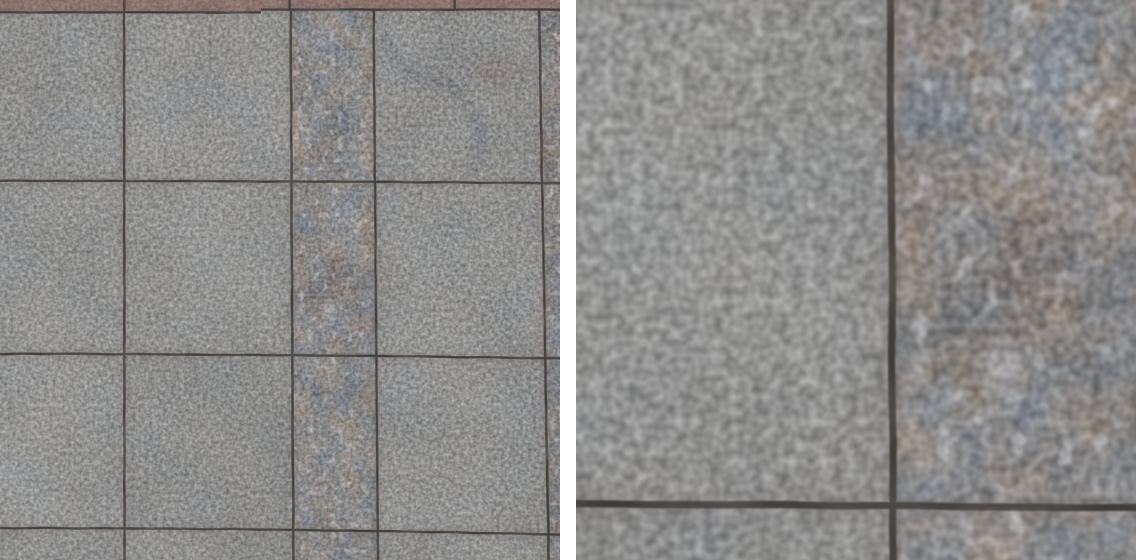
Left, the full canvas; right, a detail of the centre.
This texture is drawn by a WebGL 2 fragment shader. Its source:

```glsl
#version 300 es
precision highp float;
uniform vec2 u_resolution;
out vec4 fragColor;

const vec3 STONE = vec3(0.565, 0.565, 0.562);
const vec3 STRIP = vec3(0.525, 0.518, 0.515);
const vec3 BRICK = vec3(0.55, 0.455, 0.435);
const vec3 JOINT = vec3(0.25, 0.24, 0.225);
const vec3 RUST = vec3(0.50, 0.44, 0.41);
const vec3 SLATE = vec3(0.42, 0.43, 0.47);
const vec3 CHALK = vec3(0.69, 0.69, 0.71);

// Joint positions: columns from the left, rows down from the top
const float COLUMNS[5] = float[5](-0.075, 0.2215, 0.519, 0.667, 0.9625);
const float ROWS[5] = float[5](0.020, 0.323, 0.632, 0.943, 1.25);

vec2 hash2(vec2 p) {
    vec3 q = fract(p.xyx * vec3(0.1031, 0.1030, 0.0973));
    q += dot(q, q.yzx + 33.33);
    return fract((q.xx + q.yz) * q.zy);
}

float corner(vec2 cell, vec2 offset) {
    float angle = 6.2832 * hash2(cell).x;
    return dot(vec2(cos(angle), sin(angle)), offset);
}

float gradientNoise(vec2 p) {
    vec2 i = floor(p), f = fract(p);
    vec2 u = f * f * f * (f * (f * 6.0 - 15.0) + 10.0);
    vec2 e = vec2(1.0, 0.0);
    float low = mix(corner(i, f), corner(i + e, f - e), u.x);
    float high = mix(corner(i + e.yx, f - e.yx), corner(i + 1.0, f - 1.0), u.x);
    return mix(low, high, u.y);
}

float fbm(vec2 p) {
    float sum = 0.0, gain = 0.6;
    for (int i = 0; i < 4; i++) {
        sum += gain * gradientNoise(p);
        p = mat2(1.6, 1.2, -1.2, 1.6) * p + 7.3;
        gain *= 0.55;
    }
    return sum;
}

// Returns the number of joints passed and the distance to the nearest
vec2 locate(float x, float edges[5]) {
    vec2 found = vec2(0.0, 1.0);
    for (int i = 0; i < 5; i++) {
        found.x += step(edges[i], x);
        found.y = min(found.y, abs(x - edges[i]));
    }
    return found;
}

float lineMask(float d, float halfWidth, float soft) {
    return 1.0 - smoothstep(halfWidth - soft, halfWidth + soft, d);
}

float blob(vec2 p, vec2 center, vec2 radius) {
    vec2 q = (p - center) / radius;
    return exp(-dot(q, q));
}

float segmentDistance(vec2 p, vec2 a, vec2 b) {
    vec2 pa = p - a, ba = b - a;
    return length(pa - ba * clamp(dot(pa, ba) / dot(ba, ba), 0.0, 1.0));
}

// Curved damp mark with a straight tail
float arcStain(vec2 p, vec2 center, float radius) {
    vec2 q = p - center;
    float sweep = smoothstep(-0.06, 0.02, q.x) * smoothstep(-0.09, -0.02, q.y);
    float ring = exp(-pow((length(q) - radius) / 0.011, 2.0)) * sweep;
    float tail = segmentDistance(p, center + vec2(-0.06, 0.18), center + vec2(0.0, radius));
    return max(ring, 0.7 * exp(-pow(tail / 0.014, 2.0)));
}

vec3 stripStone(vec3 color, vec2 p) {
    float tint = fbm(p * 22.0);
    color += vec3(0.10, 0.02, -0.07) * tint + 0.10 * fbm(p * 14.0 + 5.0);
    float flecks = smoothstep(0.12, 0.5, gradientNoise(p * 70.0) + 0.3 * tint);
    return mix(color, CHALK, 0.6 * flecks);
}

void main() {
    vec2 uv = gl_FragCoord.xy / u_resolution;
    float soft = max(0.0011, 0.8 / min(u_resolution.x, u_resolution.y));

    // Slight perspective and uneven joints
    float down = 1.0 - uv.y;
    vec2 p = vec2(uv.x, down) - uv.x * uv.x * down * vec2(0.018, 0.0125);
    p += 0.0012 * vec2(gradientNoise(uv * 18.0), gradientNoise(uv * 18.0 + 40.0));
    p.y += mix(-0.002, 0.003, step(0.466, uv.x)) * (1.0 - smoothstep(0.03, 0.06, down));
    vec2 column = locate(p.x, COLUMNS);
    vec2 row = locate(p.y, ROWS);
    vec2 tile = vec2(column.x, row.x);
    float isBrick = 1.0 - smoothstep(-soft, soft, p.y - ROWS[0]);
    float isStrip = step(2.5, column.x) * mod(column.x, 2.0);

    // Slabs, each with its own tone and clouding
    vec2 local = uv + hash2(tile + 3.0) * 9.0;
    vec3 stone = mix(STONE, stripStone(STRIP, local), isStrip);
    stone += 0.025 * (hash2(tile + 11.0).x - 0.5) + 0.055 * fbm(local * 7.0);
    stone += vec3(-0.015, -0.003, 0.02) * fbm(local * 9.0 + 20.0);

    // Local marks
    float ragged = 0.75 + 0.8 * fbm(uv * 35.0);
    stone = mix(stone, SLATE, 0.5 * ragged * arcStain(uv, vec2(0.745, 0.746), 0.114));
    stone = mix(stone, RUST, 0.6 * ragged * blob(uv, vec2(0.885, 0.872), vec2(0.05, 0.026)));
    stone = mix(stone, RUST, 0.6 * ragged * blob(uv, vec2(0.605, 0.51), vec2(0.03, 0.045)));
    stone = mix(stone, SLATE, 0.8 * ragged * blob(uv, vec2(0.569, 0.303), vec2(0.012, 0.019)));
    stone = mix(stone, CHALK, 0.8 * ragged * blob(uv, vec2(0.587, 0.443), vec2(0.009, 0.016)));

    // Brick border and fine mineral grain
    vec3 color = mix(stone, BRICK + 0.06 * fbm(uv * 30.0), isBrick);
    float grain = 0.6 * gradientNoise(local * 125.0) + 0.55 * gradientNoise(local * 210.0 + 9.0);
    color += 0.22 * grain * mix(1.0, 0.6, isBrick);

    // Dirt beside the joints, then the joints themselves
    float brickJoint = abs(fract((uv.x - 0.222) / 0.295 + 0.5) - 0.5) * 0.295;
    float side = mix(column.y, brickJoint, isBrick);
    float edge = min(side, row.y);
    float dirt = exp(-edge / 0.007) * (0.3 + 0.5 * fbm(uv * 25.0));
    color = mix(color, RUST * 0.9, clamp(dirt, 0.0, 1.0));
    float wear = 0.88 + 0.35 * gradientNoise(uv * 24.0);
    color = mix(color, JOINT, clamp(wear, 0.0, 1.0) * lineMask(edge, 0.0021, soft));

    fragColor = vec4(clamp(color, 0.0, 1.0), 1.0);
}
```
